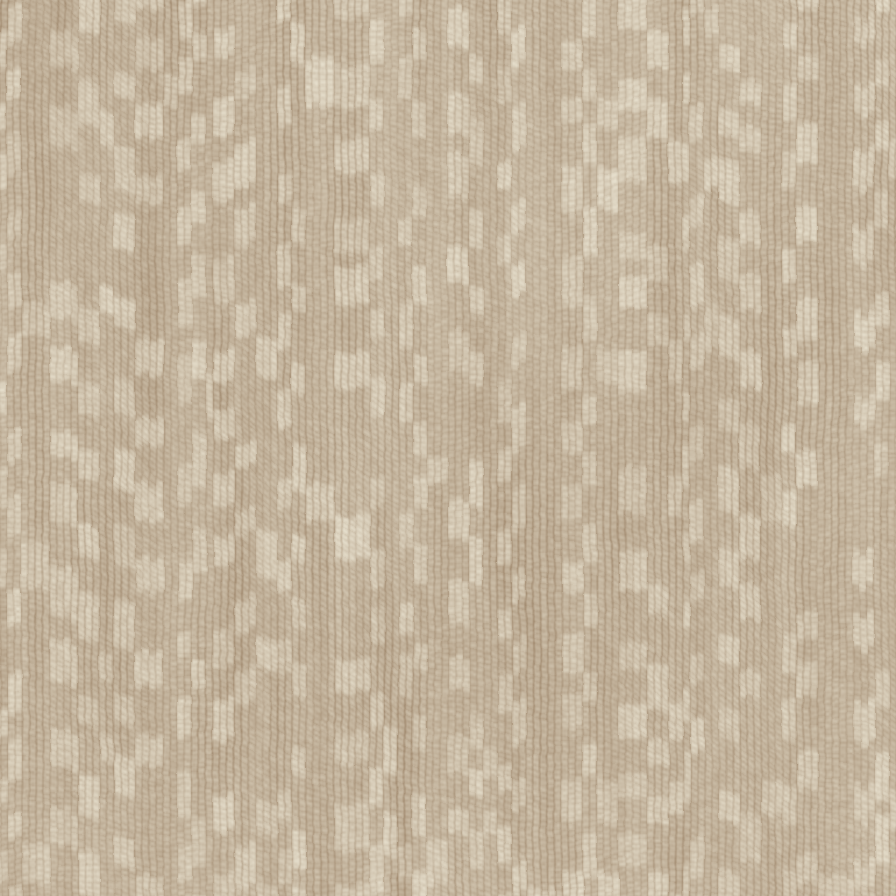
Give the GLSL for this texture, as a three.js fragment shader.

```glsl
varying vec2 vUv;

float hash(vec2 p) {
  return fract(sin(dot(p, vec2(127.1, 311.7))) * 43758.5453);
}

float noise(vec2 p) {
  vec2 i = floor(p);
  vec2 f = fract(p);
  f = f * f * (3.0 - 2.0 * f);
  return mix(mix(hash(i), hash(i + vec2(1.0, 0.0)), f.x),
             mix(hash(i + vec2(0.0, 1.0)), hash(i + vec2(1.0, 1.0)), f.x), f.y);
}

// Pale woven blocks, staggered between neighbouring strips of cords
float paleBlocks(float cord, float y) {
  float x = (cord + 0.5) / 126.0;
  float strip = floor(48.0 * (x + 0.010 * sin(x * 23.0 + 1.0) + 0.007 * sin(x * 57.0)));
  float place = mod(strip, 3.0);
  float group = floor(strip / 3.0);

  float row = y * 11.5 + 0.5 * place + 3.0 * hash(vec2(group, 4.0))
            + 0.8 * noise(vec2(group * 7.3, y * 5.0))
            + 0.13 * (hash(vec2(cord, 9.0)) - 0.5);
  vec2 cell = vec2(strip, floor(row));
  float centre = 0.5 + 0.28 * (hash(cell + 2.7) - 0.5);
  float halfHeight = 0.17 + 0.13 * hash(cell + 8.1);
  float block = 1.0 - smoothstep(-0.05, 0.05, abs(fract(row) - centre) - halfHeight);

  float chance = place > 1.5 ? 0.25 : 0.92;
  float strength = 0.6 + 0.4 * hash(cell + 17.3);
  return block * strength * step(hash(cell + 31.9), chance);
}

void main() {
  vec2 uv = vUv;

  // Cords wander slightly sideways
  float wander = 0.003 * (noise(uv * vec2(9.0, 14.0)) - 0.5)
               + 0.0016 * (noise(uv * vec2(60.0, 110.0)) - 0.5);
  float across = (uv.x + wander) * 126.0;
  float cord = floor(across);
  float side = fract(across) - 0.5;

  // Slanted stitches along each cord
  float slant = 0.7 * (noise(uv * vec2(14.0, 4.0)) - 0.2);
  float along = uv.y * 150.0 + slant * side * 2.0 + 5.0 * hash(vec2(cord, 1.0))
              + 0.7 * noise(vec2(cord * 3.1, uv.y * 60.0));
  float stitchBump = cos(6.2832 * (fract(along) - 0.5));
  float stitchTone = hash(vec2(cord, floor(along))) - 0.5;

  // Dark grooves of uneven depth between the cords
  float depth = 0.45 + 0.9 * noise(vec2(uv.x * 45.0, uv.y * 5.0));
  float groove = smoothstep(0.2, 0.5, abs(side)) * depth;

  // Broad fading, long streaks and fine fibre
  float fading = noise(uv * vec2(5.0, 4.0) + 3.0) - 0.5;
  float streak = noise(vec2(uv.x * 42.0, uv.y * 3.0) + 11.0) - 0.5;
  float cordTone = noise(vec2(cord * 5.7, uv.y * 9.0)) - 0.5;
  float fibre = noise(uv * vec2(300.0, 340.0)) - 0.5;

  float tone = 0.56 + 0.33 * paleBlocks(cord, uv.y) - 0.27 * groove
             + 0.07 * stitchBump * (1.0 - 1.2 * abs(side)) + 0.10 * stitchTone
             + 0.12 * fading + 0.13 * streak + 0.10 * cordTone + 0.16 * fibre;

  vec3 shadeBrown = vec3(0.64, 0.55, 0.445);
  vec3 paleCream = vec3(0.875, 0.84, 0.765);
  gl_FragColor = vec4(mix(shadeBrown, paleCream, clamp(tone, -0.15, 1.1)), 1.0);
}
```
